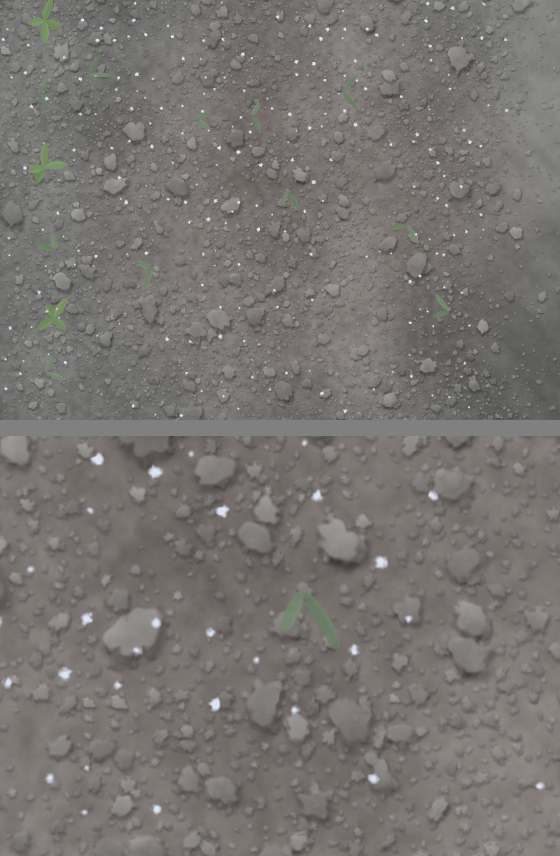
Top: the whole. Bottom: its middle third, enlarged.
Write a Shadertoy shader that draws this texture.

```glsl
// Dry garden soil seen from above: a soft furrowed ground strewn with four
// sizes of lumpy stones, sprinkled with pale granules and a few seedlings.
// Stones and granules are jittered cells; leaves are tapered distance shapes.

const vec3 SOIL_COOL = vec3(0.452, 0.457, 0.447);
const vec3 SOIL_WARM = vec3(0.492, 0.463, 0.453);
const vec3 STONE = vec3(0.585, 0.573, 0.562);
const vec3 GRANULE = vec3(0.86, 0.89, 0.96);
const vec3 LEAF_DULL = vec3(0.43, 0.52, 0.43);
const vec3 LEAF_BRIGHT = vec3(0.44, 0.55, 0.36);
const float SOFTNESS = 0.0022;   // edge blur, in canvas heights
const float BIG_CELL = 0.1;
const float GRANULE_CELL = 0.042;
const int PLANTS = 14;
const int ROW_PLANTS = 6;        // those standing in the left row
const float PI = 3.14159;

float hash(vec2 p) {
    return fract(sin(dot(p, vec2(127.1, 311.7))) * 43758.5453);
}

vec2 hash2(vec2 p) {
    return vec2(hash(p), hash(p + 57.3));
}

float noise(vec2 p) {
    vec2 i = floor(p), f = fract(p);
    f = f * f * (3.0 - 2.0 * f);
    return mix(mix(hash(i), hash(i + vec2(1, 0)), f.x),
               mix(hash(i + vec2(0, 1)), hash(i + vec2(1, 1)), f.x), f.y);
}

float fbm(vec2 p) {
    float sum = 0.0, gain = 0.5;
    for (int i = 0; i < 4; i++) {
        sum += gain * noise(p);
        p = p * 2.1 + 13.7;
        gain *= 0.5;
    }
    return sum;
}

mat2 turn(float a) {
    return mat2(cos(a), sin(a), -sin(a), cos(a));
}

// 1 on the stony ground, 0 on the smooth strip at the right
float stoniness(vec2 p) {
    return 1.0 - smoothstep(1.10, 1.28, p.x + 0.1 * (noise(p * 5.0) - 0.5));
}

vec3 soil(vec2 p) {
    float warm = 1.0 - smoothstep(0.15, 0.72, length(p - vec2(0.74, 0.5)));
    vec3 col = mix(SOIL_COOL, SOIL_WARM, warm);
    float furrow = sin(p.x * 15.5 + 0.5 + 0.8 * noise(p * 2.0));
    float light = 0.020 * furrow + 0.13 * (fbm(p * 7.0) - 0.47);
    light += 0.13 * (fbm(p * 75.0) - 0.47) * mix(0.5, 1.0, stoniness(p));
    // wiped diagonal streaks on the smooth strip
    vec2 s = vec2(p.x + p.y, p.x - p.y);
    float streak = noise(s * vec2(26.0, 5.0)) - 0.5;
    light += (1.0 - stoniness(p)) * (0.07 * streak + 0.015);
    light -= 0.10 * smoothstep(0.42, 0.0, length((p - vec2(1.29, 0.12)) * vec2(1.0, 0.9)));
    return col + light;
}

// Lumpy, slightly cornered outline: negative inside, in units of the cell
float lump(vec2 q, float radius, float seed) {
    q = turn(seed * 6.28) * q;
    q.y *= 1.0 + 0.5 * fract(seed * 7.0);
    float a = atan(q.y, q.x);
    float wobble = 0.10 * sin(2.0 * a + seed * 40.0) + 0.09 * sin(3.0 * a + seed * 90.0)
                 + 0.06 * sin(5.0 * a + seed * 70.0);
    wobble += 0.45 * (noise(q / radius * 2.2 + seed * 50.0) - 0.5);
    return length(q) - radius * (1.0 + wobble);
}

vec3 addStones(vec3 col, vec2 p, float cell, float density, float seed) {
    vec2 g = p / cell;
    float soft = SOFTNESS / cell;
    for (int j = -1; j <= 1; j++)
    for (int i = -1; i <= 1; i++) {
        vec2 id = floor(g) + vec2(i, j);
        vec2 key = id + seed * 19.3;
        vec2 centre = id + 0.05 + 0.9 * hash2(key);
        vec2 place = centre * cell;
        float clump = 0.2 + 1.6 * noise(place * 11.0 + 4.0);
        float chance = density * clump * mix(0.22, 1.0, stoniness(place));
        if (hash(key + 8.1) > chance) continue;
        float shape = hash(key + 3.7);
        float radius = mix(0.13, 0.29, pow(hash(key + 5.9), 1.6));
        vec2 q = g - centre;
        float d = lump(q, radius, shape);
        float shadow = lump(q - radius * vec2(0.12, -0.34), radius, shape);
        col *= 1.0 - 0.24 * (1.0 - smoothstep(-soft, soft + radius * 0.4, shadow));
        // lit from above, with a rough face
        float lit = dot(q / radius, vec2(-0.3, 0.9));
        float face = 0.05 * lit + 0.10 * (hash(key + 2.2) - 0.5)
                   + 0.15 * (fbm(p * 55.0 + shape * 9.0) - 0.47);
        vec3 stone = mix(soil(place), STONE, 0.75) + face;
        float cover = mix(0.65, 0.95, hash(key + 6.6));
        col = mix(col, stone, cover * (1.0 - smoothstep(-soft, soft + 0.06 * radius, d)));
    }
    return col;
}

vec3 addGranules(vec3 col, vec2 p) {
    vec2 id = floor(p / GRANULE_CELL);
    vec2 centre = (id + 0.15 + 0.7 * hash2(id + 71.0)) * GRANULE_CELL;
    float chance = 0.6 * noise(centre * 6.0 + 30.0) * stoniness(centre);
    float radius = mix(0.0015, 0.0042, hash(id + 23.0));
    float d = length(p - centre) - radius * (0.6 + 0.8 * noise(p * 350.0));
    float mask = 1.0 - smoothstep(-SOFTNESS, SOFTNESS, d);
    return mix(col, GRANULE, mask * step(hash(id + 11.0), chance));
}

// Coverage of a leaf growing from the origin along +x
float leaf(vec2 q, float len, float width) {
    float t = clamp(q.x / len, 0.0, 1.0);
    float halfWidth = width * pow(sin(PI * t), 0.75);
    float d = length(vec2(q.x - t * len, max(abs(q.y) - halfWidth, 0.0)));
    return (1.0 - smoothstep(0.0, SOFTNESS, d)) * smoothstep(0.0, 0.002, halfWidth);
}

vec3 addSeedlings(vec3 col, vec2 p) {
    for (int i = 0; i < PLANTS; i++) {
        float n = float(i);
        vec2 r = hash2(vec2(n, 4.0));
        bool inRow = i < ROW_PLANTS;
        vec2 root = inRow ? vec2(0.09 + 0.05 * r.x, (n + 0.35 + 0.4 * r.y) / float(ROW_PLANTS))
                          : vec2(0.2 + 0.12 * (n - float(ROW_PLANTS)) + 0.08 * r.x, 0.04 + 0.86 * r.y);
        float vigour = inRow && i % 2 == 1 ? 1.0 : 0.2 + 0.3 * r.x;
        int leaves = vigour > 0.9 ? 4 : 2;
        for (int k = 0; k < leaves; k++) {
            vec2 h = hash2(vec2(n, float(k) + 20.0));
            float angle = r.y * 6.28 + float(k) * 1.65 + 0.8 * h.x;
            vec2 q = turn(-angle) * (p - root);
            q.y += 4.0 * (h.y - 0.5) * q.x * q.x;
            float mask = leaf(q, mix(0.036, 0.058, h.y), mix(0.0035, 0.0085, vigour));
            vec3 green = mix(LEAF_DULL, LEAF_BRIGHT, vigour) + 0.07 * (h.x - 0.5);
            green += 0.03 * smoothstep(0.0, 0.004, q.y);
            col = mix(col, green, mask * mix(0.75, 0.95, vigour));
        }
    }
    return col;
}

void mainImage(out vec4 fragColor, in vec2 fragCoord) {
    vec2 p = fragCoord / iResolution.y;
    vec3 col = soil(p);
    // from grit up to the large stones
    for (int i = 3; i >= 0; i--) {
        float n = float(i);
        col = addStones(col, p, BIG_CELL * pow(0.5, n), 0.38 + 0.12 * n, n + 1.0);
    }
    col = addSeedlings(col, p);
    col = addGranules(col, p);
    fragColor = vec4(clamp(col, 0.0, 1.0), 1.0);
}
```
